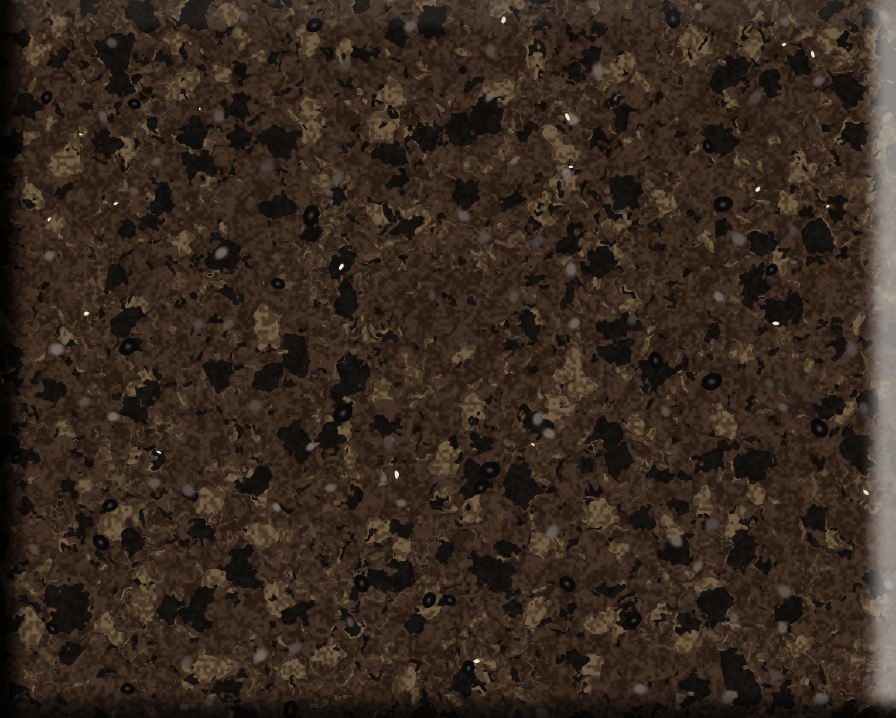
Write a Shadertoy shader that draws this texture.

```glsl
// Polished brown quartz slab: ragged tan and black grains, soft grey pebbles
// and tiny white chips scattered over mottled brown, framed by a lit bevel.
// Each grain layer is a jittered grid of ellipses seen through warped space.

vec3 hash3(vec2 cell, int seed) {
    uvec3 v = uvec3(ivec3(ivec2(cell), seed));
    v = v * 1664525u + 1013904223u;
    v.x += v.y * v.z; v.y += v.z * v.x; v.z += v.x * v.y;
    v ^= v >> 16u;
    v.x += v.y * v.z; v.y += v.z * v.x; v.z += v.x * v.y;
    return vec3(v >> 16u) / 65535.0;
}

float valueNoise(vec2 p, int seed) {
    vec2 i = floor(p), f = fract(p);
    f = f * f * (3.0 - 2.0 * f);
    float low = mix(hash3(i, seed).x, hash3(i + vec2(1, 0), seed).x, f.x);
    float high = mix(hash3(i + vec2(0, 1), seed).x, hash3(i + vec2(1, 1), seed).x, f.x);
    return mix(low, high, f.y);
}

float fbm(vec2 p, int seed) {
    float sum = 0.0, gain = 0.5;
    for (int i = 0; i < 3; i++) {
        sum += gain * valueNoise(p, seed + i);
        p = p * 2.03 + 7.3;
        gain *= 0.55;
    }
    return sum / 0.926;
}

// Nearest scattered ellipse: x = signed distance, y = radius, z = random tone
vec3 scatter(vec2 p, float cellSize, float density, vec2 radii, float stretch, int seed) {
    vec2 home = floor(p / cellSize);
    vec3 nearest = vec3(1.0, 1.0, 0.0);
    for (int y = -1; y <= 1; y++)
    for (int x = -1; x <= 1; x++) {
        vec2 cell = home + vec2(x, y);
        vec3 place = hash3(cell, seed), look = hash3(cell, seed + 1);
        if (place.z > density) continue;
        vec2 offset = p - (cell + place.xy) * cellSize;
        float angle = 6.2832 * look.x, c = cos(angle), s = sin(angle);
        offset = mat2(c, s, -s, c) * offset * vec2(1.0 / stretch, stretch);
        float radius = mix(radii.x, radii.y, look.y);
        float d = length(offset) - radius;
        if (d < nearest.x) nearest = vec3(d, radius, look.z);
    }
    return nearest;
}

float cover(float d, float blur) {
    return 1.0 - smoothstep(-blur, blur, d);
}

void mainImage(out vec4 fragColor, in vec2 fragCoord) {
    vec2 p = fragCoord / iResolution.y;
    float aspect = iResolution.x / iResolution.y;
    float blur = max(0.0011, 0.6 / iResolution.y);

    // Warped coordinates give the grains torn outlines
    vec2 warp = vec2(fbm(p * 55.0, 10), fbm(p * 55.0, 20)) - 0.5;
    vec2 torn = p + 0.034 * warp;
    float fine = valueNoise(p * 210.0, 30);

    // Mottled brown ground
    float mottle = smoothstep(0.28, 0.72, 0.6 * fbm(torn * 95.0, 40) + 0.4 * fine);
    vec3 color = mix(vec3(0.155, 0.103, 0.07), vec3(0.262, 0.192, 0.145), mottle);

    // Tan grains, fragments and thin curling veins
    vec3 tan1 = mix(vec3(0.28, 0.215, 0.145), vec3(0.43, 0.355, 0.255),
                    smoothstep(0.2, 0.75, fine));
    float vein = 1.0 - smoothstep(0.02, 0.08, abs(valueNoise(torn * 65.0, 50) - 0.5));
    vein *= smoothstep(0.48, 0.65, valueNoise(p * 15.0, 51));
    float tanBig = scatter(torn, 0.06, 0.42, vec2(0.009, 0.023), 1.12, 60).x;
    float tanSmall = scatter(torn, 0.022, 0.27, vec2(0.002, 0.007), 1.25, 64).x;
    float tanMask = cover(min(tanBig, tanSmall) + 0.005 * (fine - 0.5), blur);
    color = mix(color, tan1, max(tanMask, 0.55 * vein));

    // Black grains and specks
    float blackBig = scatter(torn + 0.013, 0.055, 0.44, vec2(0.009, 0.024), 1.12, 70).x;
    float blackSmall = scatter(torn, 0.02, 0.3, vec2(0.002, 0.007), 1.25, 74).x;
    float blackMask = cover(min(blackBig, blackSmall) + 0.004 * (fine - 0.5), blur);
    color = mix(color, vec3(0.05, 0.04, 0.033) + 0.03 * mottle, 0.95 * blackMask);

    // Translucent grey pebbles, some of them dark with a pale core
    vec3 pebble = scatter(p + 0.004 * warp, 0.075, 0.5, vec2(0.008, 0.0135), 1.15, 80);
    float depth = clamp(-pebble.x / pebble.y, 0.0, 1.0);
    vec3 grey = vec3(0.41, 0.37, 0.355) * (0.65 + 0.6 * pebble.z * pebble.z);
    if (pebble.z < 0.25) {
        vec3 darkStone = mix(vec3(0.04, 0.034, 0.034), grey, smoothstep(0.5, 1.0, depth));
        color = mix(color, darkStone, cover(pebble.x, blur));
    } else {
        color = mix(color, grey, 0.85 * smoothstep(0.0, 0.65, depth));
    }

    // Bright chips
    float chip = scatter(p + 0.008 * warp, 0.16, 0.5, vec2(0.0017, 0.0038), 1.3, 90).x;
    color = mix(color, vec3(0.92, 0.9, 0.82), cover(chip, blur));

    // Bevel: faint sheen above, shadow left and below, strong light at right
    float fromTop = 1.0 - p.y, fromRight = aspect - p.x;
    float sheen = 1.0 - smoothstep(0.025, 0.045, fromTop);
    color = mix(color, vec3(0.5, 0.48, 0.46), 0.13 * sheen);
    color *= mix(0.3, 1.0, smoothstep(0.0, 0.045, p.y));
    color *= mix(0.12, 1.0, smoothstep(0.003, 0.045, p.x));
    float light = 1.0 - smoothstep(0.012, 0.05, fromRight);
    light *= smoothstep(0.005, 0.04, p.y) * mix(0.75, 1.0, smoothstep(0.0, 0.05, fromTop));
    color = mix(color, vec3(0.78, 0.76, 0.74), 0.66 * light);

    fragColor = vec4(color, 1.0);
}
```
